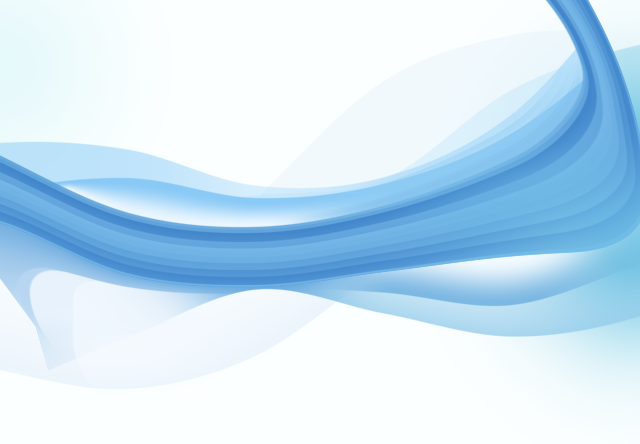
Write a WebGL 1 fragment shader that draws this background.

```glsl
precision highp float;
// Flowing blue ribbons on white: translucent sheets bounded by smooth splines,
// a fanned band that turns upward at the right, and curled hooks at lower left.
// Each sheet is a signed field, sharp at its edge and fading inward.
uniform vec2 u_resolution;

float inside(float d) { return smoothstep(-0.002, 0.002, d); }

float hash(float n) { return fract(sin(n * 12.99) * 437.58); }

float smoothMin(float a, float b, float k) {
  float h = max(k - abs(a - b), 0.0) / k;
  return min(a, b) - h * h * k * 0.25;
}

// Catmull-Rom weights for knots at distance t
vec4 weights(vec4 t) {
  t = abs(t);
  vec4 close = (1.5 * t - 2.5) * t * t + 1.0;
  vec4 away = ((2.5 - 0.5 * t) * t - 4.0) * t + 2.0;
  return mix(close, away, step(1.0, t)) * step(t, vec4(2.0));
}

// Height of a spline with knots from x = -0.2 to 1.2
float curve(float x, vec4 a, vec4 b) {
  float s = x * 5.0 + 1.0;
  return dot(weights(vec4(0, 1, 2, 3) - s), a) + dot(weights(vec4(4, 5, 6, 7) - s), b);
}

// Field of one band streamline: positive in the nook above and left of it
float streamline(vec2 p, float t, float top, float bottom) {
  float rise = max(p.y - 0.775, 0.0);
  float lift = max(p.y - 0.59, 0.0);
  float innerWall = 0.916 - 1.25 * rise * rise;
  float outerWall = 1.01 - 0.4 * lift * lift - 0.06 * lift;
  return smoothMin(p.y - mix(top, bottom, t), mix(innerWall, outerWall, t) - p.x, 0.12);
}

void main() {
  vec2 p = gl_FragCoord.xy / u_resolution;
  float x = p.x, y = p.y;

  float bandTop = curve(x, vec4(0.80, 0.65, 0.521, 0.489), vec4(0.537, 0.644, 0.81, 0.95));
  float bandBottom = curve(x, vec4(0.56, 0.498, 0.38, 0.354), vec4(0.388, 0.423, 0.438, 0.45));
  float outer = streamline(p, 1.0, bandTop, bandBottom);
  float above = inside(outer);
  float below = inside(mix(bandTop, bandBottom, 0.5) - y);

  // White ground with cyan glows
  float veil = curve(x, vec4(0.5, 0.5, 0.53, 0.56), vec4(0.596, 0.798, 0.899, 0.93));
  float side = exp(-pow((1.0 - x) / 0.16, 2.0));
  float glow = side * exp(-pow((y - 0.52) / 0.27, 2.0));
  glow += 0.3 * side * inside(veil - y) * smoothstep(0.1, 0.6, y);
  vec3 color = mix(vec3(0.99, 1.0, 1.0), vec3(0.40, 0.76, 0.88), min(glow, 1.0));
  float corner = exp(-pow(x / 0.17, 2.0) - pow((y - 0.85) / 0.25, 2.0));
  color = mix(color, vec3(0.88, 0.97, 0.98), corner * 0.8);

  // Upper veils
  float farVeil = curve(x, vec4(-0.1, 0.0, 0.25, 0.551), vec4(0.818, 0.921, 0.93, 0.93));
  color = mix(color, vec3(0.91, 0.96, 0.985), 0.55 * above * inside(farVeil - y));
  color = mix(color, vec3(0.80, 0.92, 0.985), 0.55 * above * inside(veil - y));
  float crest = curve(x, vec4(0.625, 0.678, 0.663, 0.582), vec4(0.601, 0.743, 1.05, 1.3));
  float crestAlpha = 0.85 - 0.35 * exp(-pow((x - 0.43) / 0.14, 2.0));
  color = mix(color, vec3(0.70, 0.87, 0.98), crestAlpha * above * inside(crest - y));
  float swell = curve(x, vec4(0.46, 0.566, 0.599, 0.554), vec4(0.586, 0.70, 0.93, 1.2));
  float sheen = smoothstep(0.1, 1.0, (swell - y) / max(swell - bandTop, 0.02));
  sheen *= 1.0 - smoothstep(0.4, 0.65, x);
  vec3 swellColor = mix(vec3(0.50, 0.77, 0.96), vec3(0.95, 0.98, 1.0), sheen);
  color = mix(color, swellColor, 0.85 * above * inside(swell - y));

  // Lower veils
  float hem = curve(x, vec4(0.25, 0.167, 0.124, 0.199), vec4(0.40, 0.6, 0.7, 0.8));
  color = mix(color, vec3(0.88, 0.93, 0.98), 0.6 * below * inside(y - hem) * exp(-5.0 * abs(y - hem)));
  float arch = curve(x, vec4(0.0, 0.12, 0.24, 0.348), vec4(0.294, 0.242, 0.288, 0.42));
  float archAlpha = smoothstep(0.22, 0.42, x) * exp(-7.0 * abs(y - arch));
  color = mix(color, vec3(0.58, 0.80, 0.92), 0.8 * archAlpha * below * inside(y - arch));
  float pocket = curve(x, vec4(0.35, 0.35, 0.35, 0.354), vec4(0.341, 0.313, 0.404, 0.5));
  vec3 pocketColor = mix(vec3(0.45, 0.70, 0.88), vec3(0.96, 0.985, 1.0), smoothstep(0.0, 0.105, y - pocket));
  float pocketAlpha = smoothstep(0.48, 0.62, x) * (1.0 - 0.8 * smoothstep(0.82, 1.0, x));
  color = mix(color, pocketColor, 0.9 * pocketAlpha * below * inside(y - pocket));

  // Shadow under the band, cut to a blade at the far left
  float shade = exp(-mix(5.0, 20.0, smoothstep(0.0, 0.3, x)) * max(bandBottom - y, 0.0));
  shade *= inside(y - arch) * inside(y - 0.373 + 1.95 * x + 3.0 * max(x - 0.055, 0.0));
  shade *= 1.0 - smoothstep(0.45, 0.62, x);
  color = mix(color, vec3(0.36, 0.63, 0.86), 0.85 * below * shade);

  // Curled hooks
  for (int i = 0; i < 3; i++) {
    float n = float(i);
    vec2 q = p - vec2(0.09, -0.14) * n * n * 0.25;
    float bend = max(0.382 - q.y, 0.0);
    float roof = bandBottom - 0.012 - 0.09 * exp(-9.0 * x) - y + q.y;
    float hook = smoothMin(roof - q.y, q.x - 0.024 - 2.3 * bend * bend, 0.06);
    float fade = smoothstep(0.22, 0.34, q.y) * (1.0 - smoothstep(0.1, 0.33, q.x));
    vec3 hookColor = mix(vec3(0.72, 0.84, 0.95), vec3(0.96, 0.98, 1.0), min(n, 1.0));
    color = mix(color, hookColor, (0.92 - 0.15 * n) * fade * inside(hook));
  }

  // Main band: base tone, then overlapping sheets along its streamlines
  float body = above * inside(-streamline(p, 0.0, bandTop, bandBottom));
  float teal = smoothstep(0.55, 0.95, x) * (1.0 - smoothstep(0.5, 0.75, y));
  vec3 bodyColor = mix(vec3(0.34, 0.62, 0.85), vec3(0.43, 0.75, 0.90), teal);
  color = mix(color, bodyColor, 0.85 * body);
  for (int i = 0; i < 14; i++) {
    float n = float(i);
    float t = (n - 4.0 + 0.7 * hash(n + 1.0)) / 10.0;
    float depth = -streamline(p, t, bandTop, bandBottom);
    float alpha = inside(depth) * above * exp(-mix(14.0, 38.0, hash(n + 7.3)) * max(depth, 0.0));
    float early = smoothstep(0.42, 0.65, x) * (1.0 - smoothstep(0.72, 0.88, y));
    alpha *= t < 0.0 ? 0.5 * early : 0.72;
    vec3 sheet = mix(vec3(0.19, 0.46, 0.76), vec3(0.50, 0.76, 0.93), hash(n * 1.7 + 3.0));
    sheet = mix(sheet, vec3(0.42, 0.74, 0.90), 0.6 * teal);
    sheet = t < 0.0 ? mix(sheet, vec3(0.66, 0.86, 0.97), 0.5) : sheet;
    color = mix(color, sheet, alpha);
  }

  gl_FragColor = vec4(color, 1.0);
}
```
